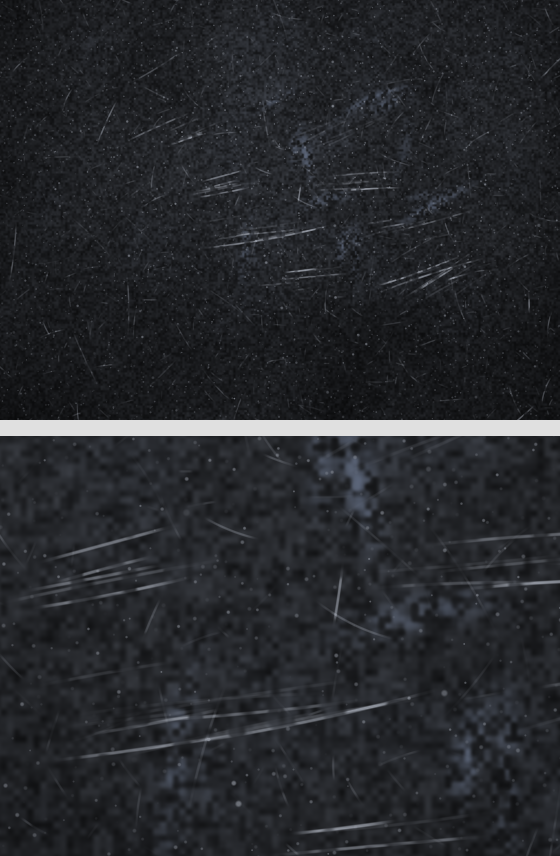
Top, the full canvas; bottom, a detail of the centre.
This texture is drawn by a Shadertoy shader. Its source:

```glsl
// Dark slate board with fine grain, dust, chalk smudges and bundled scratches.

const vec3 SLATE_TINT = vec3(0.95, 1.0, 1.10);
const vec3 CHALK_BLUE = vec3(0.43, 0.48, 0.58);
const vec3 SCRATCH_GREY = vec3(0.60, 0.62, 0.66);
const vec2 GLOW_CENTRE = vec2(0.70, 0.66);
const vec2 GLOW_SIZE = vec2(0.74, 0.52);
const float SHADOW_TONE = 0.070;
const float GLOW_TONE = 0.084;
const float GRAIN_SCALE = 190.0;
const float GRAIN_DEPTH = 1.05;
const float BUNDLE_ANGLE = 0.30;
const int BUNDLES = 10;
const int LINES_PER_BUNDLE = 5;
const int SINGLE_LINES = 30;
const int SMUDGES = 13;

vec3 hash3(vec2 p) {
    vec3 q = fract(p.xyx * vec3(0.1031, 0.1030, 0.0973));
    q += dot(q, q.yxz + 33.33);
    return fract((q.xxy + q.yzz) * q.zyx);
}

float valueNoise(vec2 p) {
    vec2 cell = floor(p), f = fract(p);
    f = f * f * (3.0 - 2.0 * f);
    float low = mix(hash3(cell).x, hash3(cell + vec2(1, 0)).x, f.x);
    float high = mix(hash3(cell + vec2(0, 1)).x, hash3(cell + vec2(1, 1)).x, f.x);
    return mix(low, high, f.y);
}

float clouds(vec2 p) {
    float sum = 0.0, weight = 0.5;
    for (int i = 0; i < 4; i++) {
        sum += weight * valueNoise(p);
        p = mat2(1.6, 1.2, -1.2, 1.6) * p + 7.3;
        weight *= 0.5;
    }
    return sum;
}

// Position along (x) and across (y) a slightly bent line.
vec2 strokeSpace(vec2 p, float angle, float bend) {
    float c = cos(angle), s = sin(angle);
    vec2 q = vec2(c * p.x + s * p.y, c * p.y - s * p.x);
    q.y += bend * q.x * q.x;
    return q;
}

float scratch(vec2 p, float angle, float halfLength, float bend, float width, float px) {
    vec2 q = strokeSpace(p, angle, bend);
    float taper = 1.0 - smoothstep(0.4, 1.0, abs(q.x) / halfLength);
    return taper * (1.0 - smoothstep(width * 0.3, width + px, abs(q.y)));
}

// Cellular dust: a share of the cells holds one round speck.
float dust(vec2 p, float scale, float share, float radius, float px) {
    vec2 cell = floor(p * scale);
    float sum = 0.0;
    for (int k = 0; k < 9; k++) {
        vec2 id = cell + vec2(k % 3 - 1, k / 3 - 1);
        vec3 h = hash3(id + scale), look = hash3(id + scale + 57.0);
        float r = radius * (0.3 + look.x);
        float d = length(p - (id + h.xy) / scale);
        sum += step(h.z, share) * look.y * look.y * (1.0 - smoothstep(r * 0.4, r + px, d));
    }
    return sum;
}

// Short nicks in random directions, one per occupied cell.
float nicks(vec2 p, float scale, float share, float px) {
    vec2 cell = floor(p * scale);
    float sum = 0.0;
    for (int k = 0; k < 9; k++) {
        vec2 id = cell + vec2(k % 3 - 1, k / 3 - 1);
        vec3 h = hash3(id + 11.0 + scale), look = hash3(id + 83.0 + scale);
        float mark = scratch(p - (id + h.xy) / scale, look.x * 3.14, (0.2 + 0.6 * look.y) / scale,
                             (look.z - 0.5) * 8.0, 0.0007, px);
        sum += step(h.z, share) * look.z * mark;
    }
    return sum;
}

float bundledScratches(vec2 p, float px) {
    float sum = 0.0;
    for (int i = 0; i < BUNDLES; i++) {
        vec3 g = hash3(vec2(i, 3.0));
        vec2 centre = vec2(0.42, 0.30) + vec2(0.70, 0.46) * fract(float(i) * vec2(0.618, 0.755) + 0.3);
        for (int j = 0; j < LINES_PER_BUNDLE; j++) {
            vec3 h = hash3(vec2(i, j) + 20.0), look = hash3(vec2(i, j) + 47.0);
            vec2 offset = (h.xy - 0.5) * vec2(0.14, 0.055);
            float angle = BUNDLE_ANGLE + (g.x - 0.5) * 0.6 + (h.z - 0.5) * 0.14;
            sum += (0.15 + 0.65 * look.x * look.x) * scratch(p - centre - offset, angle,
                   0.03 + 0.10 * look.y, (look.z - 0.5) * 0.8, 0.0012, px);
        }
    }
    return sum;
}

float singleScratches(vec2 p, float px) {
    float sum = 0.0;
    for (int i = 0; i < SINGLE_LINES; i++) {
        vec3 h = hash3(vec2(i, 91.0)), look = hash3(vec2(i, 140.0));
        vec2 centre = vec2(1.333, 1.0) * fract(float(i) * vec2(0.755, 0.570) + 0.15);
        float angle = mix(0.5, 2.5, h.x);
        sum += (0.15 + 0.6 * h.y * h.y) * scratch(p - centre, angle, 0.025 + 0.08 * look.x * look.x,
               (look.y - 0.5) * 2.0, 0.0009, px);
    }
    return sum;
}

float chalkSmudges(vec2 p) {
    float sum = 0.0;
    for (int i = 0; i < SMUDGES; i++) {
        vec3 h = hash3(vec2(i, 200.0)), look = hash3(vec2(i, 260.0));
        vec2 centre = vec2(0.56, 0.34) + vec2(0.50, 0.48) * fract(float(i) * vec2(0.618, 0.755) + 0.1);
        float angle = i % 2 == 0 ? 1.55 + (h.x - 0.5) * 0.5 : 0.15 + h.x * 0.35;
        vec2 q = strokeSpace(p - centre, angle, (h.y - 0.5) * 4.0);
        q /= vec2(0.03 + 0.05 * look.x, 0.004 + 0.010 * look.y);
        sum += (0.3 + 0.7 * look.z) * exp(-dot(q, q));
    }
    return sum;
}

void mainImage(out vec4 fragColor, in vec2 fragCoord) {
    float px = 1.0 / iResolution.y;
    vec2 p = fragCoord * px;
    vec2 fromGlow = (p - GLOW_CENTRE) / GLOW_SIZE;
    float glow = exp(-dot(fromGlow, fromGlow));

    // Slate: broad glow, worn clouds and fine grain.
    float grain = 0.65 * valueNoise(p * GRAIN_SCALE) + 0.35 * valueNoise(p * GRAIN_SCALE * 0.47 + 31.0);
    float wear = clouds(p * 5.0);
    float tone = SHADOW_TONE + GLOW_TONE * glow + 0.07 * (wear - 0.47);
    tone *= 1.0 + GRAIN_DEPTH * (grain - 0.5);
    vec3 color = SLATE_TINT * max(tone, 0.03);

    // Chalk breaks up over the grain.
    float crumble = smoothstep(0.30, 0.75, 0.6 * grain + 0.4 * valueNoise(p * 70.0));
    float haze = 0.12 * glow * smoothstep(0.45, 0.75, clouds(p * 9.0 + 4.0));
    color = mix(color, CHALK_BLUE, clamp(0.75 * chalkSmudges(p) * crumble + haze * grain, 0.0, 0.8));

    // Scratches skip along the surface.
    float skip = mix(0.25, 1.0, smoothstep(0.3, 0.65, valueNoise(p * 95.0 + 9.0)));
    float lines = bundledScratches(p, px) + singleScratches(p, px);
    lines += 0.40 * nicks(p, 14.0, 0.45, px) + 0.25 * nicks(p, 33.0, 0.35, px);
    float specks = 0.55 * dust(p, 130.0, 0.22, 0.0012, px) + 0.8 * dust(p, 32.0, 0.16, 0.0023, px);
    float marks = lines * skip + specks * (0.5 + 0.5 * glow);
    color = mix(color, SCRATCH_GREY, clamp(marks, 0.0, 0.9));

    fragColor = vec4(color, 1.0);
}
```
